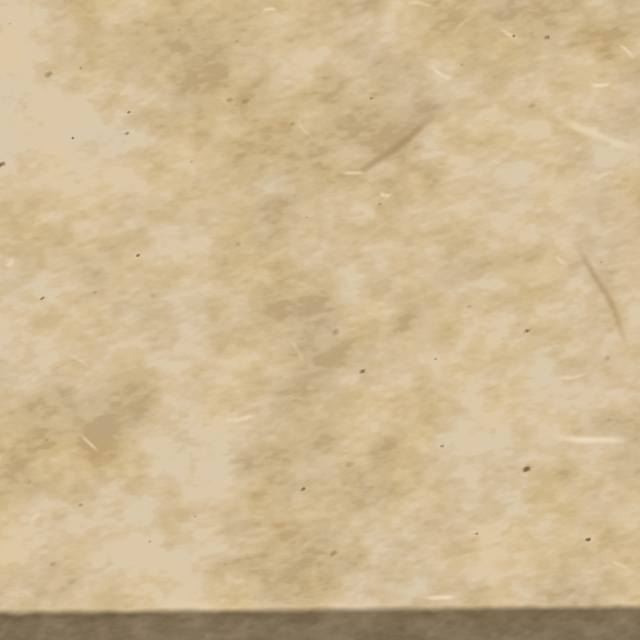
Write a WebGL 1 fragment shader that draws this texture.

```glsl
precision highp float;
// Aged tan paper with soft mottling, fibres, specks and creases above a dark lower edge.
uniform vec2 u_resolution;

const vec3 STAIN = vec3(0.74, 0.64, 0.48);
const vec3 TAN = vec3(0.80, 0.71, 0.55);
const vec3 CREAM = vec3(0.83, 0.74, 0.59);
const vec3 PALE = vec3(0.86, 0.785, 0.66);
const vec3 BAND = vec3(0.50, 0.44, 0.34);
const vec3 SPECK = vec3(0.40, 0.33, 0.23);
const vec3 CREASE = vec3(0.64, 0.52, 0.37);
const vec3 FIBRE = vec3(0.94, 0.88, 0.76);

const float BROAD_AMOUNT = 2.3;
const float MOTTLE_AMOUNT = 1.9;
const float GRAIN_AMOUNT = 1.2;
const float GRAIN_TILT = 0.22;
const float WARMTH = 0.022;
const float SPECK_CELLS = 11.0;
const float SPECK_CHANCE = 0.36;
const float FIBRE_CELLS = 9.0;
const float FIBRE_CHANCE = 0.32;
const float BAND_HEIGHT = 0.042;
const float BAND_SLOPE = 0.010;
const float BAND_BLUR = 0.007;

float hash(vec2 p) {
  vec3 q = fract(p.xyx * 0.1031);
  q += dot(q, q.yzx + 33.33);
  return fract((q.x + q.y) * q.z);
}

vec2 hash2(vec2 p) {
  return vec2(hash(p + 17.3), hash(p + 71.9));
}

// Signed value noise
float noise(vec2 p) {
  vec2 i = floor(p);
  vec2 f = fract(p);
  f = f * f * f * (f * (f * 6.0 - 15.0) + 10.0);
  float low = mix(hash(i), hash(i + vec2(1.0, 0.0)), f.x);
  float high = mix(hash(i + vec2(0.0, 1.0)), hash(i + 1.0), f.x);
  return 2.0 * mix(low, high, f.y) - 1.0;
}

float fbm(vec2 p) {
  float sum = 0.0;
  float gain = 0.57;
  for (int i = 0; i < 3; i++) {
    sum += gain * noise(p);
    p = mat2(1.6, 1.2, -1.2, 1.6) * p + 13.7;
    gain *= 0.5;
  }
  return sum;
}

vec2 rotate(vec2 p, float angle) {
  float c = cos(angle);
  float s = sin(angle);
  return vec2(c * p.x + s * p.y, c * p.y - s * p.x);
}

// Soft tapered line centred on the origin, bent into a parabola
float stroke(vec2 p, float halfLength, float width, float bend) {
  float along = p.x / halfLength;
  float across = abs(p.y - bend * (along * along - 0.4));
  float taper = 1.0 - smoothstep(0.3, 1.0, abs(along));
  return taper * (1.0 - smoothstep(0.0, width + 1.0 / u_resolution.y, across));
}

float specks(vec2 p) {
  float cover = 0.0;
  vec2 cell = floor(p * SPECK_CELLS);
  for (int y = -1; y <= 1; y++) {
    for (int x = -1; x <= 1; x++) {
      vec2 id = cell + vec2(x, y);
      vec2 q = rotate(p - (id + hash2(id)) / SPECK_CELLS, 0.4);
      float size = hash(id + 5.1);
      float radius = mix(0.003, 0.0085, size * size);
      float dist = length(q * vec2(0.8, 1.2)) + 0.0012 * noise(p * 280.0);
      float strength = mix(0.2, 0.85, pow(hash(id + 9.7), 2.0));
      float dot_ = 1.0 - smoothstep(radius * 0.15, radius, dist);
      cover = max(cover, dot_ * strength * step(hash(id + 31.3), SPECK_CHANCE));
    }
  }
  return cover;
}

float fibres(vec2 p) {
  float cover = 0.0;
  vec2 cell = floor(p * FIBRE_CELLS);
  for (int y = -1; y <= 1; y++) {
    for (int x = -1; x <= 1; x++) {
      vec2 id = cell + vec2(x, y) + 50.0;
      vec2 center = (id - 50.0 + hash2(id)) / FIBRE_CELLS;
      vec2 q = rotate(p - center, 1.8 * (hash(id + 3.3) - 0.5));
      float halfLength = mix(0.010, 0.032, hash(id + 8.8));
      float line = stroke(q, halfLength, 0.0035, 0.012 * (hash(id + 6.2) - 0.5));
      float strength = mix(0.25, 0.75, hash(id + 2.4));
      cover = max(cover, line * strength * step(hash(id + 44.0), FIBRE_CHANCE));
    }
  }
  return cover;
}

void main() {
  vec2 p = gl_FragCoord.xy / u_resolution.y;
  vec2 tilted = rotate(p, GRAIN_TILT);
  vec2 wobble = 0.012 * vec2(noise(p * 19.0), noise(p * 19.0 + 40.0));

  // Layered paper tone
  float broad = fbm((p + wobble) * 6.5 + 3.0);
  float mottle = fbm(tilted * vec2(23.0, 32.0) + 60.0);
  float grain = fbm(tilted * vec2(62.0, 125.0) + 90.0);
  float tone = BROAD_AMOUNT * broad + MOTTLE_AMOUNT * mottle + GRAIN_AMOUNT * grain;
  tone -= 0.9 * stroke(rotate(p - vec2(0.56, 0.465), 0.38), 0.15, 0.03, 0.01);
  tone -= 1.2 * stroke(rotate(p - vec2(0.17, 0.33), 0.9), 0.13, 0.06, 0.0);
  vec3 color = mix(STAIN, TAN, smoothstep(-2.4, -0.7, tone));
  color = mix(color, CREAM, smoothstep(-0.8, 0.3, tone));
  color = mix(color, PALE, smoothstep(0.1, 1.7, tone));
  color += WARMTH * fbm(p * 14.0 + 120.0) * vec3(0.6, 0.0, -1.2);

  // Creases, fibres and specks
  vec2 q = p + 0.3 * wobble;
  float dark = stroke(rotate(q - vec2(0.615, 0.77), 0.66), 0.11, 0.008, 0.004);
  dark = max(dark, 0.7 * stroke(rotate(q - vec2(0.94, 0.54), -1.08), 0.11, 0.008, -0.012));
  float light = stroke(rotate(q - vec2(0.925, 0.312), -0.05), 0.07, 0.007, 0.004);
  light = max(light, 0.7 * stroke(rotate(q - vec2(0.93, 0.795), -0.42), 0.08, 0.010, 0.004));
  color = mix(color, CREASE, 0.6 * dark);
  color = mix(color, FIBRE, max(0.75 * light, fibres(q)));
  color = mix(color, SPECK, specks(p));

  // Dark strip under the paper edge
  float edge = p.y - BAND_HEIGHT - BAND_SLOPE * p.x - 0.0018 * noise(p * 34.0);
  vec3 band = BAND + 0.05 * mottle + 0.04 * grain;
  band -= 0.035 * smoothstep(-0.025, 0.0, edge);
  color += 0.02 * (1.0 - smoothstep(0.0, 0.025, edge));
  color = mix(band, color, smoothstep(-BAND_BLUR, BAND_BLUR, edge));
  gl_FragColor = vec4(color, 1.0);
}
```
